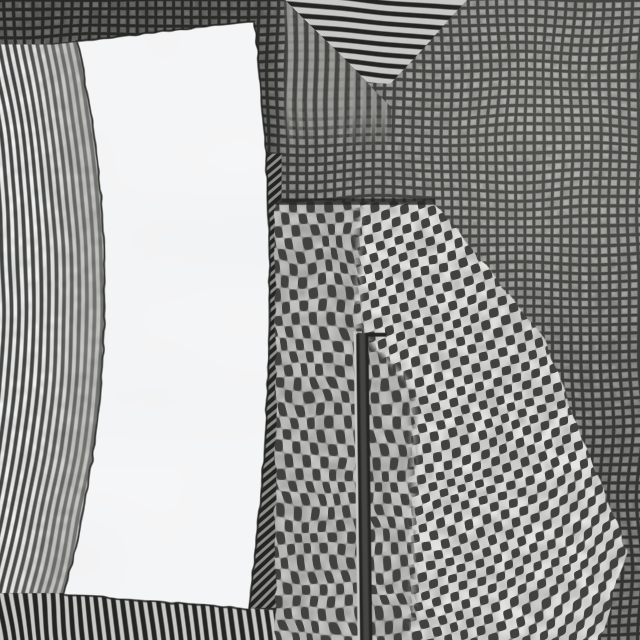
Reproduce this background procedurally as a WebGL 1 fragment shader.

```glsl
precision highp float;
uniform vec2 u_resolution;

const float TAU = 6.28318;
const vec3 INK = vec3(0.14, 0.14, 0.135);
const vec3 CHARCOAL = vec3(0.27, 0.27, 0.26);
const vec3 STONE = vec3(0.62, 0.62, 0.605);
const vec3 SILVER = vec3(0.79, 0.79, 0.78);
const vec3 PAPER = vec3(0.955, 0.958, 0.962);

float hash(vec2 p) {
  vec3 q = fract(vec3(p.xyx) * 0.1031);
  q += dot(q, q.yzx + 33.33);
  return fract((q.x + q.y) * q.z);
}

float noise(vec2 p) {
  vec2 i = floor(p), f = fract(p);
  f = f * f * (3.0 - 2.0 * f);
  return mix(mix(hash(i), hash(i + vec2(1, 0)), f.x),
             mix(hash(i + vec2(0, 1)), hash(i + vec2(1, 1)), f.x), f.y);
}

vec2 wobble(vec2 p, float scale, float amount) {
  vec2 q = p * scale;
  return p + amount * (vec2(noise(q), noise(q + 41.7)) - 0.5);
}

float fill(float d, float aa) {
  return smoothstep(-aa, aa, d);
}

// Repeated line of a given half width
float lines(float x, float period, float halfWidth, float aa) {
  float d = abs(fract(x / period) - 0.5) * period;
  return fill(halfWidth - d, aa);
}

// Signed distance to a line, positive on the right of a to b
float rightOf(vec2 p, vec2 a, vec2 b) {
  vec2 d = normalize(b - a);
  return dot(p - a, vec2(d.y, -d.x));
}

vec2 rotate(vec2 p, float angle) {
  float c = cos(angle), s = sin(angle);
  return vec2(c * p.x + s * p.y, c * p.y - s * p.x);
}

vec3 wovenGrid(vec2 p, float aa) {
  vec2 q = wobble(p, 9.0, 0.012);
  float weave = max(lines(q.x, 0.0148, 0.0026, aa), lines(q.y, 0.0142, 0.0026, aa));
  float glow = exp(-7.0 * dot(p - vec2(0.86, 0.78), p - vec2(0.86, 0.78)));
  float tone = 0.78 + 0.26 * glow + 0.2 * (noise(p * 120.0) - 0.5);
  return mix(STONE * tone, CHARCOAL * (0.72 + 0.4 * glow), weave);
}

// Staggered elongated holes in a light net
float stretchedNet(vec2 p) {
  vec2 q = wobble(p, 24.0, 0.012);
  q.x += 0.12 * q.y;
  float wave = cos(TAU * q.x / 0.027) * cos(TAU * q.y / 0.040);
  return smoothstep(-0.12, 0.32, wave);
}

// Beaded rows of holes running along a diagonal
float beadedNet(vec2 p) {
  vec2 q = rotate(wobble(p, 16.0, 0.009), 1.02);
  float rowBias = smoothstep(0.65, 1.0, p.x - 0.35 * p.y);
  float wave = 0.62 * cos(TAU * q.y / 0.0205)
             + mix(0.58, 0.3, rowBias) * cos(TAU * q.x / 0.0215);
  return smoothstep(-0.08, 0.34, wave);
}

void main() {
  vec2 p = gl_FragCoord.xy / u_resolution;
  float px = 1.0 / min(u_resolution.x, u_resolution.y);
  float aa = max(px, 0.0014);
  vec3 color = wovenGrid(p, aa);

  // Stepped stripes that turn from horizontal to vertical
  vec2 q = wobble(p, 12.0, 0.006);
  vec2 corner = vec2(q.x - 0.455, 0.99 - q.y);
  float wedge = fill(min(corner.x - corner.y, 0.71 - q.x - 0.94 * (0.98 - q.y)), px)
              * fill(q.y - 0.872, px);
  float columns = fill(corner.y - corner.x, px) * fill(q.x - 0.445, px)
                * fill(0.61 - q.x, px) * smoothstep(0.76, 0.84, q.y);
  float rungs = lines(q.y + 0.08 * q.x, 0.0162, 0.0036, aa);
  float posts = lines(q.x, 0.0162, 0.0036, aa);
  color = mix(color, mix(SILVER, INK, rungs), wedge);
  color = mix(color, mix(STONE, CHARCOAL, posts), columns * 0.85);
  color *= mix(1.0, 0.8, fill(0.435 - p.x, 0.015));

  // Curved panel bounds
  float dy = p.y - 0.545;
  float leftEdge = 0.165 - 0.285 * dy * dy;
  float rightEdge = 0.42 - 0.135 * dy * dy;
  float topEdge = 0.935 + 0.111 * max(p.x - 0.124, -0.04);
  float bottomEdge = 0.073 - 0.08 * max(p.x - 0.098, 0.0);
  float band = min(topEdge - p.y, p.y - bottomEdge);

  // Arched stripes on the left
  float arch = wobble(p, 10.0, 0.005).x - leftEdge;
  float ribs = lines(arch, 0.0118, 0.0029, aa);
  float fade = smoothstep(-0.11, -0.01, p.x - leftEdge);
  vec3 ribGap = mix(PAPER * 0.94, SILVER * 0.92, fade);
  vec3 ribInk = mix(CHARCOAL, STONE * 0.72, fade);
  vec3 arches = mix(ribGap, ribInk, ribs) * (0.94 + 0.12 * noise(p * 90.0));
  color = mix(color, arches, fill(min(leftEdge - p.x, band), px));

  // Upright stripes below and slanted hatching beside the panel
  float upright = lines(q.x + 0.12 * q.y, 0.0138, 0.0037, aa);
  float footer = fill(min(bottomEdge - p.y, 0.438 - p.x), px);
  color = mix(color, mix(SILVER, INK, upright), footer);
  float slant = lines(q.y - 0.9 * q.x, 0.0145, 0.0042, aa);
  float gutter = fill(min(min(p.x - rightEdge, 0.44 - p.x), min(0.76 - p.y, p.y - 0.05)), px);
  color = mix(color, mix(STONE * 0.9, INK, slant), gutter);

  // Large angular net
  vec2 shoulder = vec2(0.677, 0.684), elbow = vec2(0.846, 0.479), tip = vec2(0.979, 0.14);
  float net = min(p.x - 0.43, 0.685 - p.y);
  net = min(net, min(rightOf(p, shoulder, elbow), rightOf(p, elbow, tip)));
  net = min(net, rightOf(p, tip, vec2(0.937, 0.0)));
  net += 0.006 * (noise(p * 60.0) - 0.5);
  float seam = 0.56 + 0.085 * (1.0 - smoothstep(0.38, 0.5, p.y));
  float beaded = smoothstep(-0.012, 0.012, p.x - seam);
  float holes = mix(stretchedNet(p), beadedNet(p), beaded);
  vec3 thread = SILVER * mix(0.9, 1.04, beaded) * (0.9 + 0.2 * noise(p * 70.0));
  vec3 mesh = mix(thread, CHARCOAL * 0.95, holes);
  color = mix(color, mesh, fill(net, px));
  float ledge = fill(0.005 - abs(p.y - 0.685), aa) * fill(min(p.x - 0.43, 0.68 - p.x), aa);
  color = mix(color, INK, 0.8 * ledge);

  // Dark upright bar with a short cap
  float barCenter = 0.566 + 0.013 * (0.48 - p.y);
  float bar = min(0.0095 - abs(p.x - barCenter), 0.478 - p.y);
  float cap = min(0.003 - abs(p.y - 0.477), 0.023 - abs(p.x - 0.581));
  vec3 barTone = mix(CHARCOAL, INK, smoothstep(0.002, 0.007, abs(p.x - barCenter)));
  color = mix(color, SILVER, fill(bar + 0.004, aa) * step(p.x, barCenter));
  color = mix(color, barTone, fill(max(bar, cap), aa));

  // Blank panel with a thin inked rim
  float panel = min(min(p.x - leftEdge, rightEdge - p.x), band);
  panel += 0.003 * (noise(p * 75.0) - 0.5);
  color = mix(color, INK, 0.85 * fill(panel + 0.003, aa));
  color = mix(color, PAPER + 0.012 * (noise(p * 8.0) - 0.5), fill(panel, px));
  gl_FragColor = vec4(color, 1.0);
}
```
